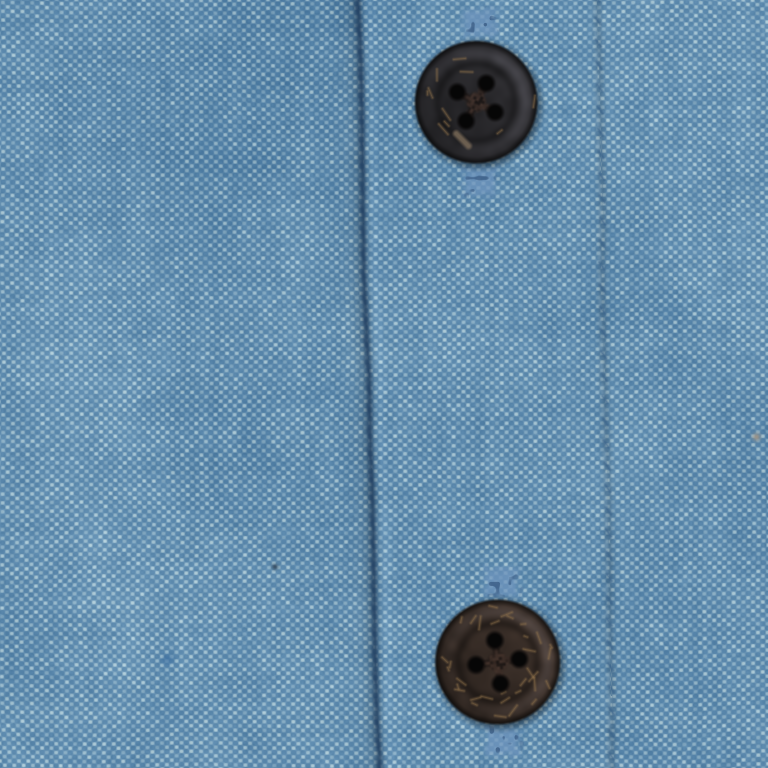
Write a Shadertoy shader that draws this texture.

```glsl
// Blue chambray shirt front: a folded placket, a stitched seam and two buttons.
// The cloth is a staggered lattice of pale threads over blue, toned by noise;
// the buttons are shaded discs with four holes and hashed fibre flecks.

float hash(vec2 p) {
    vec3 q = fract(p.xyx * 0.1031);
    q += dot(q, q.yzx + 33.33);
    return fract((q.x + q.y) * q.z);
}

float noise(vec2 p) {
    vec2 i = floor(p), f = fract(p);
    f = f * f * (3.0 - 2.0 * f);
    return mix(mix(hash(i), hash(i + vec2(1, 0)), f.x),
               mix(hash(i + vec2(0, 1)), hash(i + 1.0), f.x), f.y);
}

float segmentDist(vec2 p, vec2 a, vec2 b) {
    vec2 d = b - a;
    return length(p - a - d * clamp(dot(p - a, d) / dot(d, d), 0.0, 1.0));
}

float cover(float dist, float blur) { return 1.0 - smoothstep(-blur, blur, dist); }

float spot(vec2 p, vec2 center, float radius) {
    vec2 d = (p - center) / radius;
    return exp(-dot(d, d));
}

mat2 rotation(float a) { return mat2(cos(a), sin(a), -sin(a), cos(a)); }

// Pale thread crossings, each with its own strength
vec3 cloth(vec2 p, float side) {
    vec2 q = p + 0.004 * vec2(noise(p * 9.0 + side), noise(p * 8.0 + 31.0));
    vec2 grid = q / vec2(0.0126, 0.0057);
    float row = floor(grid.y + 0.5);
    float shifted = grid.x - 0.5 * mod(row, 2.0);
    float col = floor(shifted + 0.5);
    float strength = hash(vec2(col, row) + 200.0 * (side + 1.0));
    float weave = 0.5 + 0.5 * cos(6.2832 * grid.x) * cos(3.1416 * grid.y);
    float dots = smoothstep(0.3, 1.0, weave) * (0.55 + 0.65 * strength);

    // Uneven yarn: long streaks both ways plus broad patches
    float tone = 0.5 * noise(p * vec2(75.0, 7.0)) + 0.4 * noise(p * vec2(8.0, 110.0))
               + 0.7 * noise(p * 5.0 + 7.0) + 0.5 * noise(p * 28.0) - 1.05;
    tone += 0.5 * spot(p * vec2(1.0, 0.3), vec2(0.14, 0.14), 0.08);
    tone += 0.3 * spot(p, vec2(0.06, 0.62), 0.16);
    tone -= 0.35 * spot(p, vec2(0.32, 0.96), 0.16);
    vec3 color = mix(vec3(0.34, 0.52, 0.665), vec3(0.61, 0.735, 0.80), dots);
    color += tone * vec3(0.065, 0.06, 0.05);
    return color + 0.035 * (noise(p * 330.0) - 0.5);
}

// Dark crease with a soft shadow on its left and a rounded lip on its right
vec3 foldEdge(vec3 color, vec2 p, float x) {
    float d = p.x - x;
    float twist = 0.5 + 0.5 * cos(6.2832 * (p.y / 0.029 + d * 45.0));
    float shadow = exp(-abs(d) / (d < 0.0 ? 0.010 : 0.004));
    color *= 1.0 - 0.30 * shadow;
    float line = exp(-pow((d + 0.001 * twist) / 0.0042, 2.0));
    color = mix(color, vec3(0.13, 0.25, 0.39), line * (0.55 + 0.25 * twist));
    return color + 0.035 * exp(-pow((d - 0.014) / 0.007, 2.0));
}

// Slanted stitches pressed into a narrow furrow
vec3 seam(vec3 color, vec2 p, float x) {
    float d = p.x - x;
    float t = (fract(p.y / 0.029) - 0.5) * 0.029;
    float pit = cover(segmentDist(vec2(d, t), vec2(-0.003, 0.006), vec2(0.003, -0.003)) - 0.0015, 0.002);
    color *= 1.0 - 0.13 * exp(-pow(d / 0.006, 2.0));
    color = mix(color, vec3(0.22, 0.38, 0.54), 0.6 * pit);
    float thread = exp(-pow((d + 0.003) / 0.003, 2.0)) * smoothstep(0.003, 0.012, abs(t));
    return mix(color, vec3(0.54, 0.68, 0.78), 0.35 * thread);
}

// Bar of stitching at one end of a buttonhole
vec3 buttonholeEnd(vec3 color, vec2 p, vec2 center) {
    vec2 d = p - center;
    float fuzz = 0.008 * (noise(p * 150.0) - 0.5);
    float patchMask = cover(max(abs(d.x) - 0.021, abs(d.y) - 0.017) + fuzz, 0.008);
    color = mix(color, vec3(0.43, 0.58, 0.74), 0.75 * patchMask);
    float pits = smoothstep(0.66, 0.85, noise(p * 125.0 + 5.0));
    return mix(color, vec3(0.20, 0.33, 0.49), 0.7 * pits * patchMask);
}

vec3 button(vec3 color, vec2 p, vec2 center, float radius, float angle, vec3 base, float fleckAmount, float px) {
    vec2 d = (p - center) / radius;
    float r = length(d), blur = px / radius;
    color *= 1.0 - 0.5 * cover(length(d - vec2(0.03, -0.04)) - 1.02, 0.12);

    // Domed face, raised rim and dark outer bevel
    float light = dot(d, vec2(0.55, 0.35));
    vec3 face = base * (1.0 + 0.25 * light + 0.25 * (noise(d * 6.0 + center * 90.0) - 0.5));
    face += vec3(0.10, 0.10, 0.11) * exp(-pow((r - 0.80) / 0.10, 2.0)) * (0.45 + 0.7 * light);
    face *= 1.0 - 0.25 * exp(-pow((r - 0.63) / 0.07, 2.0));
    face *= 1.0 - 0.55 * smoothstep(0.88, 1.0, r);

    // Pale coconut fibres, denser towards the rim
    for (int i = 0; i < 34; i++) {
        vec2 id = vec2(float(i), center.y * 100.0);
        float a = 6.2832 * hash(id), reach = mix(0.5, 0.96, hash(id + 11.0));
        vec2 at = reach * vec2(cos(a), sin(a));
        float turn = a + 1.2 + 1.5 * hash(id + 23.0);
        vec2 along = vec2(cos(turn), sin(turn)) * mix(0.02, 0.12, hash(id + 37.0));
        float fleck = cover(segmentDist(d, at - along, at + along) - 0.012, 0.018 + blur);
        float shown = step(hash(id + 51.0), fleckAmount);
        face = mix(face, vec3(0.58, 0.46, 0.30), 0.7 * fleck * shown);
    }

    // Four holes around a knot of thread
    vec2 h = rotation(-angle) * d;
    vec2 arm = abs(h.x) > abs(h.y) ? vec2(abs(h.x), h.y) : vec2(abs(h.y), h.x);
    float cross4 = segmentDist(arm, vec2(0.0), vec2(0.28, 0.0)) - 0.06;
    vec3 thread = mix(vec3(0.09, 0.07, 0.065), vec3(0.27, 0.20, 0.17), noise(h * 20.0));
    face = mix(face, thread, 0.8 * cover(min(cross4, r - 0.16), 0.04));
    float hole = length(arm - vec2(0.35, 0.0)) - 0.135;
    face = mix(face, vec3(0.025, 0.022, 0.022), cover(hole, 0.03 + blur));
    return mix(color, face, cover(r - 1.0, 0.015 + blur));
}

void mainImage(out vec4 fragColor, in vec2 fragCoord) {
    vec2 p = fragCoord / iResolution.y;
    float px = 1.0 / iResolution.y;
    float foldX = 0.494 - 0.028 * p.y + 0.004 * (noise(vec2(p.y * 14.0, 3.0)) - 0.5);
    float seamX = 0.797 - 0.019 * p.y + 0.003 * (noise(vec2(p.y * 11.0, 8.0)) - 0.5);

    vec3 color = cloth(p, step(foldX, p.x) + step(seamX, p.x));
    color = foldEdge(color, p, foldX);
    color = seam(color, p, seamX);

    // Stray lint
    color = mix(color, vec3(0.20, 0.27, 0.34), 0.8 * spot(p, vec2(0.358, 0.262), 0.004));
    color = mix(color, vec3(0.22, 0.42, 0.62), 0.6 * spot(p, vec2(0.218, 0.141), 0.008));
    color = mix(color, vec3(0.66, 0.59, 0.51), 0.8 * spot(p, vec2(0.985, 0.431), 0.005));

    vec2 upper = vec2(0.620, 0.867), lower = vec2(0.648, 0.138);
    for (int i = 0; i < 2; i++) {
        float s = 1.0 - 2.0 * float(i);
        color = buttonholeEnd(color, p, upper + vec2(0.005, 0.104 * s));
        color = buttonholeEnd(color, p, lower + vec2(0.006 - 0.001 * s, 0.104 * s));
    }
    color = button(color, p, upper, 0.0795, 1.08, vec3(0.155, 0.153, 0.165), 0.4, px);
    float chip = segmentDist(p, upper + vec2(-0.026, -0.041), upper + vec2(-0.010, -0.057));
    color = mix(color, vec3(0.47, 0.41, 0.34), 0.85 * cover(chip - 0.004, 0.003));
    color = button(color, p, lower, 0.0810, 0.13, vec3(0.205, 0.165, 0.142), 0.95, px);

    fragColor = vec4(clamp(color, 0.0, 1.0), 1.0);
}
```
